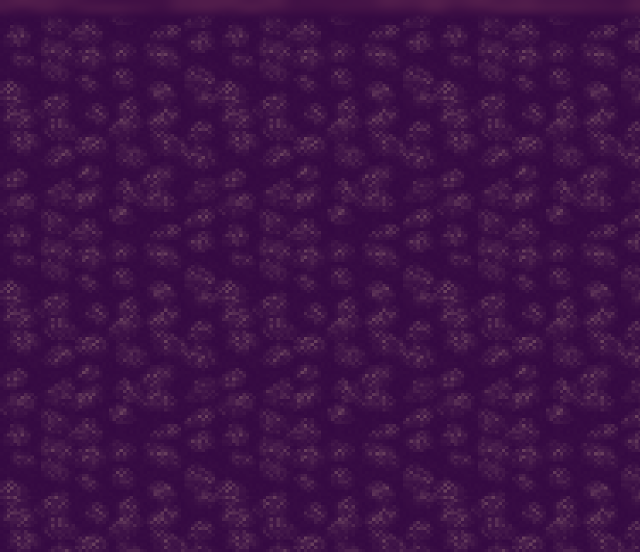
A Shadertoy shader for this texture:

```glsl
float hash(vec2 p, uint seed) {
    uvec2 v = uvec2(ivec2(p)) * uvec2(1597u, 3571u) + seed * 7919u;
    uint n = (v.x ^ (v.y << 9u)) * 747796405u + 289133u;
    n = ((n >> ((n >> 28u) + 4u)) ^ n) * 277803737u;
    n = (n >> 22u) ^ n;
    return float(n & 65535u) / 65535.0;
}

// Value noise that wraps after the given period
float noise(vec2 p, float period, uint seed) {
    vec2 i = floor(p), f = fract(p);
    f = f * f * (3.0 - 2.0 * f);
    vec2 a = mod(i, period), b = mod(i + 1.0, period);
    return mix(mix(hash(a, seed), hash(vec2(b.x, a.y), seed), f.x),
               mix(hash(vec2(a.x, b.y), seed), hash(b, seed), f.x), f.y);
}

// Height of the scattered pebbles, on a jittered grid of 6 by 7 cells per tile
float pebbles(vec2 texel) {
    vec2 grid = vec2(6.0, 7.0);
    vec2 p = (texel + 0.5) / 64.0 * grid;
    float lumps = noise(texel / 3.2, 20.0, 5u) - 0.5;
    float height = 0.0;
    for (int y = -1; y <= 1; y++)
    for (int x = -1; x <= 1; x++) {
        vec2 cell = floor(p) + vec2(x, y);
        vec2 id = mod(cell, grid);
        vec2 jitter = vec2(hash(id, 1u), hash(id, 2u)) - 0.5;
        vec2 center = cell + 0.5 + 0.4 * jitter;
        center.y += 0.5 * mod(id.x, 2.0) - 0.25;
        vec2 q = (p - center) / (vec2(0.45, 0.47) * mix(0.78, 1.2, hash(id, 3u)));
        q.x += q.y * (hash(id, 4u) - 0.5);
        q.x *= 1.0 + 0.25 * q.y;
        float dome = max(0.0, 1.0 - dot(q, q) + 0.6 * lumps);
        dome *= step(dot(q, q), 1.3) * mix(0.75, 1.1, smoothstep(-0.6, 0.4, q.y));
        height = max(height, dome);
    }
    return min(height, 1.1);
}

// Brightness of one square texel in the repeating tile
float texelLight(vec2 p) {
    vec2 texel = mod(floor(p), 64.0);
    float checker = mod(texel.x + texel.y, 2.0);
    float grain = mix(hash(texel, 8u), checker, 0.28);
    float height = pebbles(texel);
    return 0.07 * hash(texel, 9u) + height * (0.15 + 0.95 * pow(grain, 2.3));
}

void mainImage(out vec4 fragColor, in vec2 fragCoord) {
    vec2 uv = fragCoord / iResolution.xy;

    // Four samples smooth the texel borders
    float light = 0.0;
    for (int i = 0; i < 4; i++) {
        vec2 shift = vec2(i & 1, i >> 1) * 0.5 - 0.25;
        light += 0.25 * texelLight((fragCoord + shift) / iResolution.xy * vec2(187.5, 177.0));
    }
    vec3 plum = vec3(0.205, 0.035, 0.257);
    vec3 dustyRose = vec3(0.41, 0.25, 0.365);
    vec3 color = mix(plum, dustyRose, clamp(light, 0.0, 1.0));

    // Soft hazy strip along the top
    float depth = 1.0 - uv.y;
    float haze = noise(uv * vec2(28.0, 45.0), 64.0, 11u);
    vec3 hazeColor = mix(vec3(0.25, 0.06, 0.27), vec3(0.33, 0.12, 0.30), haze);
    hazeColor = mix(hazeColor, plum, smoothstep(0.008, 0.038, depth));
    color = mix(hazeColor, color, smoothstep(0.022, 0.05, depth));

    fragColor = vec4(color, 1.0);
}
```
